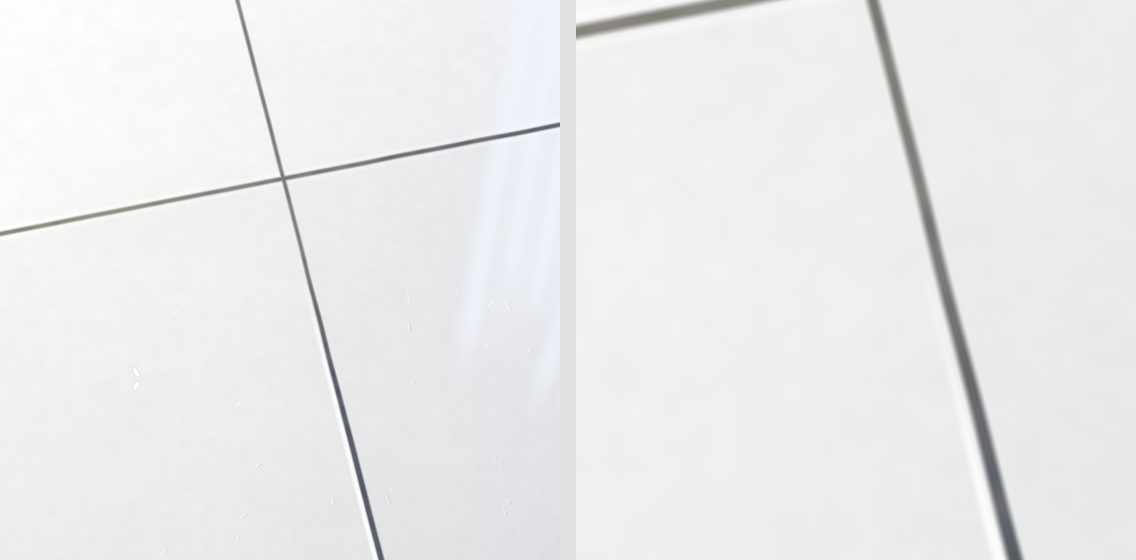
Left: the whole. Right: its middle third, enlarged.
Give the GLSL for this texture, as a Shadertoy shader.

```glsl
// Pale glossy floor tiles around one slanted joint crossing.
// A skewed repeating grid gives the joints; soft gradients, slanted
// window reflections, fine grain and scattered scuffs give the surface.

#define CROSSING vec2(0.506, 0.681)   // where the joints meet
#define SLANT vec2(0.2565, 0.195)     // lean of the steep and the flat joints
#define TILE_SIZE vec2(1.4, 1.6)      // pitch of the skewed grid
#define JOINT_HALF 0.0040             // half width of a joint
#define SOFTNESS 0.0026               // blur of the joint edges
#define GRAIN 0.010                   // strength of the fine mottling
#define STREAKS 5                     // bands of the reflection
#define SCUFFS 22                     // small marks on the glaze
#define WARM_GROUT vec3(0.53, 0.52, 0.48)
#define COOL_GROUT vec3(0.31, 0.33, 0.37)
#define REFLECTION vec3(0.935, 0.960, 0.995)

float hash(vec2 p) {
    return fract(sin(dot(p, vec2(127.1, 311.7))) * 43758.5453);
}

float noise(vec2 p) {
    vec2 i = floor(p), f = fract(p);
    f = f * f * (3.0 - 2.0 * f);
    return mix(mix(hash(i), hash(i + vec2(1, 0)), f.x),
               mix(hash(i + vec2(0, 1)), hash(i + vec2(1, 1)), f.x), f.y);
}

float segmentDistance(vec2 p, vec2 a, vec2 b) {
    vec2 ab = b - a;
    return length(p - a - ab * clamp(dot(p - a, ab) / dot(ab, ab), 0.0, 1.0));
}

float band(float dist, float halfWidth, float blur) {
    return 1.0 - smoothstep(halfWidth - blur, halfWidth + blur, dist);
}

// Soft light over the floor, with a small tone step between tiles
vec3 glaze(vec2 uv, vec2 tile) {
    float light = 0.939 - 0.050 * uv.x + 0.050 * uv.y;
    light += 0.012 * tile.y - 0.006 * tile.x;
    light += 0.012 * (noise(uv * vec2(5.0, 8.0)) - 0.5);
    light += GRAIN * (noise(uv * 95.0) + noise(uv * 43.0) - 1.0);
    vec3 tint = mix(vec3(0.001, 0.003, -0.010), vec3(-0.002, 0.000, 0.014), uv.x);
    return vec3(light) + tint;
}

// Slanted bands of window light, each ending at its own height
float reflection(vec2 uv) {
    float across = uv.x - 0.94 + 0.18 * (1.0 - uv.y);
    across += 0.022 * (noise(uv * vec2(4.0, 9.0)) - 0.5);
    float glow = 0.0;
    for (int i = 0; i < STREAKS; i++) {
        float k = float(i);
        float end = 0.34 + 0.11 * sin(1.3 * k);
        float streak = band(abs(across - 0.052 * k), 0.018, 0.018);
        glow = max(glow, streak * smoothstep(end - 0.03, end + 0.10, uv.y));
    }
    float sheen = 0.55 * smoothstep(-0.03, 0.05, across) * smoothstep(0.30, 0.52, uv.y);
    return max(glow * (0.75 + 0.25 * noise(uv * 12.0)), sheen);
}

// Short pale and grey strokes, mostly low and to the right
float scuffs(vec2 uv) {
    float sum = 0.0;
    for (int i = 0; i < SCUFFS; i++) {
        float k = float(i);
        vec2 at = vec2(0.25 + 0.75 * hash(vec2(k, 1.0)), 0.5 * hash(vec2(k, 2.0)));
        float angle = 0.5 + 1.8 * hash(vec2(k, 3.0));
        vec2 reach = vec2(cos(angle), sin(angle)) * (0.002 + 0.006 * hash(vec2(k, 4.0)));
        float mark = band(segmentDistance(uv, at - reach, at + reach), 0.0012, 0.0012);
        float shade = band(segmentDistance(uv - vec2(0.003, -0.001), at - reach, at + reach), 0.001, 0.001);
        sum += 0.05 * mark - 0.07 * shade * hash(vec2(k, 5.0));
    }
    return sum;
}

// A chip made of two bright nicks with grey rims
float chip(vec2 uv) {
    float sum = 0.0;
    for (int i = 0; i < 2; i++) {
        float side = float(i) * 2.0 - 1.0;
        vec2 p = uv - vec2(0.2435, 0.323 + 0.013 * side);
        float d = segmentDistance(p, vec2(-0.003, 0.003 * side), vec2(0.002, -0.005 * side));
        sum += 0.12 * band(d, 0.0028, 0.002) - 0.05 * band(abs(d - 0.0045), 0.001, 0.0015);
    }
    return sum;
}

void mainImage(out vec4 fragColor, in vec2 fragCoord) {
    vec2 uv = fragCoord / iResolution.xy;

    // Skewed grid: x crosses the steep joints, y the flat ones
    vec2 p = uv - CROSSING;
    vec2 grid = (p + vec2(SLANT.x, -SLANT.y) * p.yx) / TILE_SIZE;
    vec2 offset = (fract(grid + 0.5) - 0.5) * TILE_SIZE / sqrt(1.0 + SLANT * SLANT);
    offset += 0.0012 * (noise(uv * 14.0) - 0.5);

    // Tile surface
    vec3 color = glaze(uv, floor(grid));
    color = mix(color, REFLECTION, 0.85 * reflection(uv));
    color += scuffs(uv) + chip(uv);

    // Glossy tile edge beside the joints
    float nearness = 1.0 - smoothstep(0.10, 0.62, uv.y);
    float edge = band(abs(offset.x + 0.0095), 0.0015 + 0.003 * nearness, 0.003);
    color = mix(color, vec3(0.99), edge * smoothstep(0.0, 0.5, nearness));
    color += 0.025 * band(abs(abs(offset.y) - 0.009), 0.002, 0.003);

    // Joints darken to the lower right and widen towards the viewer
    vec2 halfWidth = JOINT_HALF * vec2(0.85 + 0.40 * nearness, 0.95);
    float steep = band(abs(offset.x), halfWidth.x, SOFTNESS);
    float flatJoint = band(abs(offset.y), halfWidth.y, SOFTNESS);
    float cool = smoothstep(0.15, 1.25, uv.x + 0.75 * nearness);
    vec3 grout = mix(WARM_GROUT, COOL_GROUT, cool) + 0.07 * (noise(uv * 60.0) - 0.5);
    color = mix(color, grout, 0.95 * max(steep, flatJoint));

    fragColor = vec4(clamp(color, 0.0, 1.0), 1.0);
}
```
